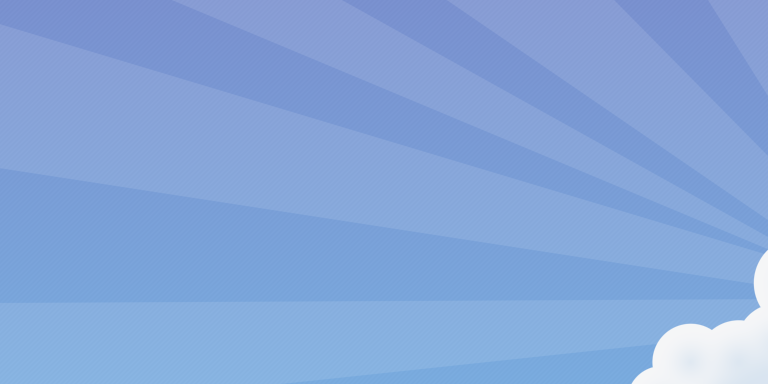
This background is drawn by a Shadertoy shader. Its source:

```glsl
// A blue sky with pale sunrays fanning out from beyond the right edge and
// a puffy cloud in the lower right corner. Rays alternate across a list of
// straight edges; the cloud is a union of discs shaded by their depth.

// Lengths are in canvas heights: x runs 0..2, y runs 0..1.
const float WIDTH = 2.0;
const vec3 SKY_TOP = vec3(0.475, 0.565, 0.81);
const vec3 SKY_BOTTOM = vec3(0.475, 0.67, 0.87);
const float RAY_STRENGTH = 0.105;
const float HATCH_PERIOD = 0.0125;
const float HATCH_STRENGTH = 0.006;
const vec3 CLOUD_RIM = vec3(0.96, 0.963, 0.97);
const vec3 CLOUD_CORE = vec3(0.85, 0.895, 0.94);
const float CLOUD_BLEND = 0.022;
const vec2 CORE_DEPTH = vec2(0.02, 0.14);

// Height of each ray edge at the left and right sides, from bottom to top.
const int EDGE_COUNT = 9;
const vec2 RAY_EDGES[EDGE_COUNT] = vec2[](
    vec2(-0.078, 0.135), vec2(0.211, 0.221), vec2(0.562, 0.255),
    vec2(0.937, 0.336), vec2(1.187, 0.351), vec2(1.495, 0.383),
    vec2(1.797, 0.427), vec2(2.62, 0.594), vec2(3.95, 0.75));

// Cloud discs: centre and radius. The last one is the body.
const int PUFF_COUNT = 6;
const vec3 PUFFS[PUFF_COUNT] = vec3[](
    vec3(2.083, 0.263, 0.120), vec3(2.026, 0.101, 0.109),
    vec3(1.924, 0.057, 0.109), vec3(1.799, 0.057, 0.100),
    vec3(1.724, -0.044, 0.091), vec3(2.057, -0.172, 0.338));

// Coverage of the side where the signed distance is negative.
float inside(float dist, float pixel) {
    return smoothstep(0.75, -0.75, dist / pixel);
}

// 1 in pale rays, 0 in the gaps: every edge passed flips the value.
float rayMask(vec2 p, float pixel) {
    float mask = 0.0;
    for (int i = 0; i < EDGE_COUNT; i++) {
        vec2 edge = RAY_EDGES[i];
        float slope = (edge.y - edge.x) / WIDTH;
        float above = (p.y - edge.x - slope * p.x) / sqrt(1.0 + slope * slope);
        mask = mix(mask, 1.0 - mask, inside(-above, pixel));
    }
    return mask;
}

// x: crisp signed distance to the cloud, y: smooth union for shading.
vec2 cloudDistance(vec2 p) {
    float nearest = 1e3;
    float sum = 0.0;
    for (int i = 0; i < PUFF_COUNT; i++) {
        float d = length(p - PUFFS[i].xy) - PUFFS[i].z;
        nearest = min(nearest, d);
        sum += exp(-d / CLOUD_BLEND);
    }
    return vec2(nearest, -CLOUD_BLEND * log(max(sum, 1e-30)));
}

void mainImage(out vec4 fragColor, in vec2 fragCoord) {
    float pixel = 1.0 / iResolution.y;
    vec2 p = fragCoord * pixel;

    // Sky, rays and fine diagonal hatching
    vec3 color = mix(SKY_BOTTOM, SKY_TOP, clamp(p.y, 0.0, 1.0));
    color = mix(color, vec3(1.0), RAY_STRENGTH * rayMask(p, pixel));
    float hatch = sin(6.28318 * (p.x - p.y) / HATCH_PERIOD);
    color += HATCH_STRENGTH * hatch;

    // Cloud with a bright rim and a cooler core
    vec2 cloud = cloudDistance(p);
    float core = smoothstep(CORE_DEPTH.x, CORE_DEPTH.y, -cloud.y);
    vec3 cloudColor = mix(CLOUD_RIM, CLOUD_CORE, core);
    color = mix(color, cloudColor, inside(cloud.x, pixel));

    fragColor = vec4(color, 1.0);
}
```
